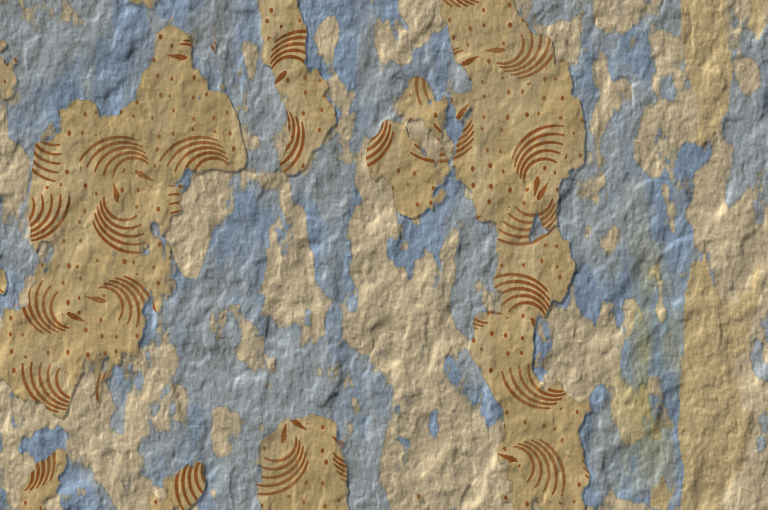
Give the GLSL for this texture, as a WebGL 1 fragment shader.

```glsl
precision highp float;
uniform vec2 u_resolution;

// Colours
const vec3 BLUE = vec3(0.465, 0.525, 0.590);
const vec3 GREY_BLUE = vec3(0.530, 0.550, 0.555);
const vec3 CREAM = vec3(0.670, 0.610, 0.495);
const vec3 WORN_CREAM = vec3(0.560, 0.525, 0.445);
const vec3 OCHRE = vec3(0.650, 0.565, 0.400);
const vec3 PRINT = vec3(0.480, 0.290, 0.150);
const vec3 STAIN = vec3(0.620, 0.580, 0.300);

// Coverage, sizes in canvas heights
const float PAPER_LEVEL = 0.57;
const float CREAM_LEVEL = 0.56;
const float STREAK_LEVEL = 0.41;
const float STREAK_X = 1.385;
const float PAPER_END = 1.15;
const float COLUMN_PERIOD = 0.43;
const float MOTIF_CELL = 0.160;
const float DOT_CELL = 0.036;
const float DOT_RADIUS = 0.0042;
const float STROKE = 0.0030;
const float RING_GAP = 0.0125;
const float RELIEF = 2.6;
const vec2 LIGHT_STEP = vec2(-0.0035, 0.0040);

vec2 hash2(vec2 c) {
  vec3 v = fract(c.xyx * vec3(0.1031, 0.1030, 0.0973));
  v += dot(v, v.yzx + 33.33);
  return fract((v.xx + v.yz) * v.zy);
}

// Cellular noise with softly blended cells
float cellNoise(vec2 p) {
  vec2 id = floor(p), f = fract(p);
  float sum = 0.0, total = 0.0001;
  for (int j = -1; j <= 1; j++)
    for (int i = -1; i <= 1; i++) {
      vec2 g = vec2(float(i), float(j));
      vec2 h = hash2(id + g);
      vec2 d = g + h - f;
      float w = exp(-8.0 * dot(d, d));
      sum += w * fract(h.x * 7.3 + h.y * 13.7);
      total += w;
    }
  return sum / total;
}

float flakes(vec2 p) {
  float sum = 0.0, amp = 0.516;
  for (int i = 0; i < 5; i++) {
    sum += amp * cellNoise(p);
    p = p * 2.03 + 17.3;
    amp *= 0.5;
  }
  return sum;
}

// Peeling paper hangs in tall ragged columns
float paperField(vec2 p) {
  float column = cos(6.2832 * (p.x - 0.18 + 0.04 * sin(p.y * 5.0)) / COLUMN_PERIOD);
  float fade = smoothstep(PAPER_END - 0.06, PAPER_END + 0.08, p.x);
  return flakes(p * vec2(5.0, 3.2) + 3.7) + 0.07 * column - 0.4 * fade - PAPER_LEVEL;
}

mat2 turn(float a) {
  return mat2(cos(a), -sin(a), sin(a), cos(a));
}

// Bundle of converging arcs, signed distance
float arcs(vec2 q) {
  float d = 1.0;
  for (int k = 0; k < 5; k++) {
    float n = float(k);
    vec2 v = q - vec2(0.007 * n - 0.01, -0.055);
    float radius = 0.040 + RING_GAP * n;
    float span = 1.15 - 0.11 * n;
    float a = clamp(atan(v.x, v.y), -span, span);
    float width = STROKE * (1.0 - 0.55 * a * a / (span * span));
    d = min(d, length(v - radius * vec2(sin(a), cos(a))) - width);
  }
  return d;
}

// Spray of pointed petals, signed distance
float petals(vec2 q) {
  float spread = 0.48;
  float k = clamp(floor(atan(q.x, q.y) / spread + 0.5), -2.0, 2.0);
  q = turn(k * spread) * q;
  float t = clamp((q.y - 0.012) / (0.038 - 0.004 * abs(k)), 0.0, 1.0);
  float tip = 0.012 + t * (0.038 - 0.004 * abs(k));
  return length(q - vec2(0.0, tip)) - 0.0048 * sin(3.1416 * sqrt(t)) - 0.0006;
}

float printDistance(vec2 p) {
  float motif = 1.0, dots = 1.0;
  for (int j = -1; j <= 1; j++)
    for (int i = -1; i <= 1; i++) {
      vec2 g = vec2(float(i), float(j));
      vec2 id = floor(p / MOTIF_CELL) + g;
      vec2 h = hash2(id + 51.0);
      vec2 q = turn(6.2832 * h.x) * (p - (id + 0.35 + 0.3 * h.yx) * MOTIF_CELL);
      q.x *= h.y > 0.5 ? 1.0 : -1.0;
      motif = min(motif, min(arcs(q), petals(turn(2.4) * (q - vec2(-0.01, -0.035)))));
      id = floor(p / DOT_CELL) + g;
      h = hash2(id + 9.0);
      q = p - (id + 0.2 + 0.6 * h) * DOT_CELL;
      dots = min(dots, length(q * vec2(1.2, 0.85)) - DOT_RADIUS * (0.6 + 0.4 * h.x));
    }
  return motif < 0.011 ? motif : min(motif, dots);
}

void main() {
  vec2 p = gl_FragCoord.xy / u_resolution.y;
  float px = 1.0 / u_resolution.y;
  float broad = cellNoise(p * vec2(2.6, 1.8) + 9.0);
  float fine = flakes(p * vec2(17.0, 12.0) + 31.0);
  float slope = fine - flakes((p + LIGHT_STEP) * vec2(17.0, 12.0) + 31.0);

  // Weathered blue plaster
  float haze = flakes(p * vec2(9.0, 4.0) + 80.0) + 0.15 * smoothstep(0.9, 1.5, p.x);
  vec3 color = mix(BLUE, GREY_BLUE, smoothstep(0.42, 0.66, haze));

  // Thin cream paint, denser low and to the right
  float bias = 0.09 * smoothstep(0.75, 0.2, p.y) * smoothstep(0.3, 0.6, p.x)
             + 0.05 * smoothstep(1.05, 1.25, p.x) - 0.03;
  float cream = flakes(p * vec2(15.0, 8.5) + 40.0) + 0.24 * (broad - 0.5) + bias - CREAM_LEVEL;
  vec3 paint = mix(WORN_CREAM, CREAM, smoothstep(0.0, 0.08, cream));
  color *= 1.0 - 0.10 * smoothstep(-0.035, -0.005, cream);
  color = mix(color, paint, smoothstep(-0.018, 0.018, cream));

  // Long vertical streak and yellow stain
  float wander = p.x - STREAK_X - 0.015 * sin(p.y * 7.0) - 0.008 * sin(p.y * 19.0);
  float streak = flakes(p * vec2(15.0, 3.5) + 70.0) - 3.2 * abs(wander) - STREAK_LEVEL;
  color = mix(color, mix(OCHRE, CREAM, 0.35), smoothstep(-0.016, 0.016, streak));
  vec2 stainAt = (p - vec2(1.27, 0.27)) / vec2(0.06, 0.22);
  color = mix(color, STAIN, 0.45 * exp(-dot(stainAt, stainAt)) * smoothstep(0.35, 0.65, haze));

  // Printed paper with a cast edge shadow
  float field = paperField(p);
  float paper = smoothstep(-0.010, 0.010, field);
  float shadow = smoothstep(-0.012, 0.012, paperField(p + LIGHT_STEP * 1.3));
  color *= 1.0 - 0.36 * shadow * (1.0 - paper);
  float ink = 1.0 - smoothstep(-0.6 * px, 0.6 * px + 0.0008, printDistance(p));
  vec3 sheet = mix(OCHRE, CREAM, 0.4 * smoothstep(0.5, 0.7, haze));
  sheet = mix(sheet, PRINT, ink * (0.72 + 0.28 * smoothstep(0.3, 0.6, fine)));
  sheet *= 1.0 - 0.13 * smoothstep(0.02, 0.0, field);
  color = mix(color, sheet, paper);

  // Rough surface light
  float light = 1.0 + RELIEF * slope * mix(1.0, 0.65, paper) + 0.10 * (fine - 0.5);
  light *= 0.97 + 0.06 * broad;
  gl_FragColor = vec4(color * light, 1.0);
}
```
